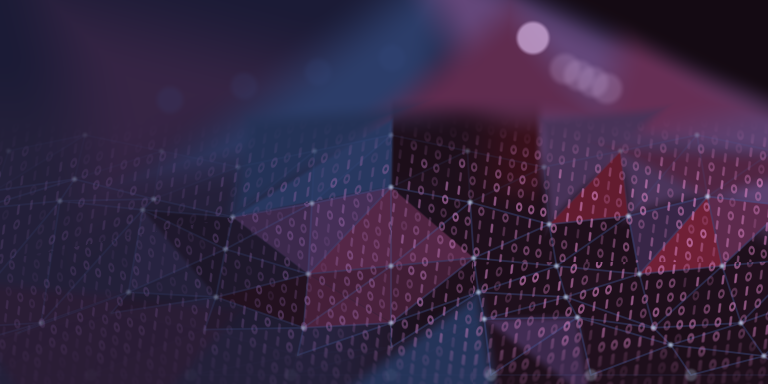
Write a WebGL 1 fragment shader that draws this background.

```glsl
precision highp float;
// Faceted triangle mesh covered in small ring and dash marks, with soft bokeh behind.
uniform vec2 u_resolution;

const vec3 NAVY = vec3(.11, .11, .22);
const vec3 INDIGO = vec3(.145, .13, .235);
const vec3 BLUE = vec3(.18, .25, .43);
const vec3 PLUM = vec3(.22, .15, .28);
const vec3 MAUVE = vec3(.41, .29, .5);
const vec3 ROSE = vec3(.35, .16, .29);
const vec3 RED = vec3(.46, .13, .22);
const vec3 WINE = vec3(.12, .06, .11);
const vec3 SHADE = vec3(.115, .09, .165);
const vec3 LILAC = vec3(.76, .62, .8);

float hash(vec2 v) {
  return fract(sin(dot(v, vec2(127.1, 311.7))) * 43758.5);
}

// Signed distance from the line through a and b
float side(vec2 p, vec2 a, vec2 b) {
  vec2 d = normalize(b - a);
  return d.x * (p.y - a.y) - d.y * (p.x - a.x);
}

float tri(vec2 p, vec2 a, vec2 b, vec2 c, float soft) {
  float s = sign(side(c, a, b));
  float d = min(s * side(p, a, b), min(s * side(p, b, c), s * side(p, c, a)));
  return smoothstep(-soft, soft, d);
}

void facet(inout vec3 col, vec2 p, vec2 a, vec2 b, vec2 c, vec3 tint, float soft) {
  col = mix(col, tint, tri(p, a, b, c, soft));
}

float segment(vec2 p, vec2 a, vec2 b) {
  vec2 d = b - a;
  return length(p - a - d * clamp(dot(p - a, d) / dot(d, d), 0., 1.));
}

float disc(vec2 p, vec2 c, float r, float soft) {
  return 1. - smoothstep(r - soft, r + soft, length(p - c));
}

// Mesh node in column i and row j; each row follows its own wave
vec2 node(float i, float j) {
  float y = 3.75;
  if (j < .5) y = 1.51 - .16 * cos(1.57 * i);
  else if (j < 1.5) y = 2.04 + .02 * i - .17 * cos(1.5 * i - .15);
  else if (j < 2.5) y = 2.01 + .65 * smoothstep(-4., -1., i) - .08 * cos(1.57 * (i - 1.));
  else if (j < 3.5) y = 3.1 + .22 * cos(1.57 * (i + .6));
  else if (j < 4.5) y = 3.35 + .22 * cos(1.4 * (i + .7));
  return vec2(3.91 + i * (.765 + .021 * j + .0052 * j * j), y);
}

// Rings and dashes on rows of the given slope
float marks(vec2 p, float slope, float blur) {
  p.y += .04 * sin(p.x * 2.3);
  vec2 q = vec2(p.x + .12 * p.y, p.y - slope * p.x) / vec2(.125, .14);
  vec2 id = floor(q), g = fract(q) - .5;
  float ring = abs(length(g * vec2(1.3, 1.)) - .24);
  float dash = segment(g, vec2(0., -.24), vec2(0., .24));
  float d = hash(id) < .5 ? ring : dash;
  return (1. - smoothstep(.03, .08 + blur, d)) * (.3 + .7 * hash(id + 7.));
}

// Blurred haze, blue beam, mauve ribbon and dark corner
vec3 backdrop(vec2 p) {
  vec3 low = mix(INDIGO, WINE, smoothstep(3.2, 4.6, p.x));
  vec3 col = mix(NAVY, low, smoothstep(.5, 1.5, p.y));
  facet(col, p, vec2(.5, 0.), vec2(3.6, .8), vec2(1., 2.), PLUM, .6);
  facet(col, p, vec2(1.9, 1.6), vec2(4.7, -.6), vec2(4.2, 1.6), BLUE, .38);
  facet(col, p, vec2(4., -.6), vec2(8.6, 1.5), vec2(5.2, 1.7), MAUVE, .3);
  facet(col, p, vec2(5.2, .9), vec2(8.6, .7), vec2(8.2, 2.6), MAUVE * .92, .25);
  facet(col, p, vec2(3.8, 1.2), vec2(5.1, .1), vec2(6., 1.2), ROSE * 1.12, .25);
  facet(col, p, vec2(5.9, 1.6), vec2(6.3, .2), vec2(7.5, 1.1), ROSE * 1.2, .3);
  float corner = side(p, vec2(5.25, -.05), vec2(7.68, 1.1));
  return mix(WINE * .7, col, smoothstep(-.25, .15, corner));
}

// Large coloured facets hung on the mesh nodes
void facets(inout vec3 col, vec2 p) {
  vec2 west = node(-2., 1.), peak = node(0., 1.), ridge = node(2., 1.);
  vec2 dip = node(3., 1.), crest = node(4., 1.);
  vec2 left = node(-1., 2.), base = node(0., 2.), right = node(1., 2.);
  vec2 low = node(-2., 3.), foot = node(0., 3.), bay = node(1., 4.);
  // Shadowed wall that fades up into the haze
  float wall = smoothstep(3.89, 3.95, p.x) * smoothstep(5.47, 5.33, p.x + 0.);
  wall *= smoothstep(.95, 1.4, p.y) * (1. - smoothstep(1.7, 2.2, p.y));
  col = mix(col, mix(WINE, RED * .5, smoothstep(4.5, 5.3, p.x)), wall);
  // Violet slope on the right
  facet(col, p, vec2(5.42, 1.2), ridge, vec2(6.6, 1.1), MAUVE * .72, .08);
  facet(col, p, vec2(6.2, 1.3), dip, vec2(8.2, 1.6), MAUVE * .75, .12);
  facet(col, p, vec2(6.2, 1.5), crest, vec2(8.4, 1.6), ROSE * .95, .1);
  // Left side
  facet(col, p, west, vec2(2.5, 1.2), vec2(4., 1.1), BLUE * .82, .12);
  facet(col, p, west, vec2(3.92, 1.2), peak, BLUE * .92, .025);
  facet(col, p, node(-3., 2.), west, low, SHADE, .03);
  facet(col, p, west, left, low, SHADE * 1.1, .02);
  facet(col, p, vec2(-.5, 2.8), vec2(2.4, 3.1), vec2(.8, 4.9), PLUM * .78, .08);
  facet(col, p, low, left, node(-1., 3.), WINE * 1.15, .02);
  // Central fan
  facet(col, p, west, peak, left, PLUM * 1.12, .012);
  facet(col, p, peak, left, right, ROSE, .012);
  facet(col, p, left, right, foot, ROSE * .85, .012);
  facet(col, p, left, foot, node(-1., 3.), ROSE * .88, .012);
  // Lower edge and right accents
  facet(col, p, vec2(3.2, 4.1), node(1., 3.), vec2(5., 4.2), BLUE * .85, .1);
  facet(col, p, bay, node(2., 4.), vec2(5.9, 4.), PLUM * 1.1, .06);
  facet(col, p, ridge, node(3., 0.), dip, RED * .88, .015);
  facet(col, p, dip, crest, node(3., 2.), PLUM * 1.15, .015);
  facet(col, p, crest, node(5., 1.), node(4., 2.), ROSE, .015);
  facet(col, p, crest, node(3., 2.), node(4., 2.), RED, .012);
}

void main() {
  float px = 3.84 / u_resolution.y;
  vec2 p = gl_FragCoord.xy / u_resolution * vec2(7.68, -3.84) + vec2(0., 3.84);
  vec3 col = backdrop(p);
  facets(col, p);
  float lit = mix(.35, 1., smoothstep(1., 5., p.x));
  // Shade changes, threads and nodes
  float thread = 0., dots = 0.;
  for (int r = 0; r < 6; r++) {
    for (int c = -5; c < 6; c++) {
      float i = float(c), j = float(r);
      vec2 a = node(i, j), b = node(i + 1., j), d = node(i, j + 1.);
      float focus = r > 3 && c < 1 ? .1 : r == 0 || r == 5 ? .35 : 1.;
      col *= 1. + .3 * (hash(vec2(i, j)) - .5) * tri(p, a, b, d, .02) * focus;
      float near = min(segment(p, a, b), min(segment(p, a, d), segment(p, b, d)));
      thread = max(thread, focus * (1. - smoothstep(.002, .006 + px, near)));
      dots = max(dots, focus * disc(p, a, r == 5 ? .06 : .022, .01 + px));
    }
  }
  col = mix(col, BLUE * 1.5, .34 * thread * lit);
  // Marks, sharp in the focal band; rows turn with the slopes
  float slope = p.x < 3.91 ? .6 : .3;
  if (p.x < 3.91 && side(p, node(-2., 1.), node(0., 1.)) < 0.) slope = -.3;
  if (p.x > 4.73 && p.y > 2.62) slope = -.15;
  float blur = .05 + .25 * smoothstep(.6, 2., abs(p.y - 2.4)) + px * 3.;
  float band = smoothstep(1.15, 1.9, p.y) * (1. - .7 * smoothstep(3.1, 3.8, p.y));
  vec3 ink = mix(MAUVE * 1.2, vec3(.8, .48, .72), smoothstep(2., 6., p.x));
  col = mix(col, ink, .7 * marks(p, slope, blur) * band * lit);
  col = mix(col, vec3(.72, .78, .88), .8 * dots * lit);
  // Bokeh
  col = mix(col, LILAC, .85 * disc(p, vec2(5.33, .38), .16, .025));
  for (int k = 0; k < 4; k++) {
    vec2 trail = vec2(5.65, .69) + float(k) * vec2(.14, .065);
    vec2 stray = vec2(1.7, 1.) + float(k) * vec2(.74, -.14);
    col = mix(col, LILAC, .26 * disc(p, trail, .15, .04));
    col = mix(col, BLUE * 1.3, .14 * disc(p, stray, .13, .04));
  }
  gl_FragColor = vec4(col, 1.);
}
```
